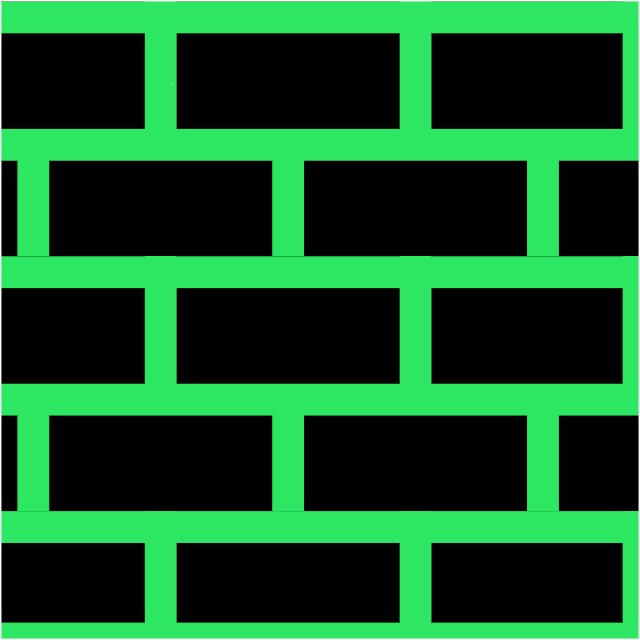
Reproduce this pattern procedurally as a WebGL 2 fragment shader.

```glsl
#version 300 es
precision highp float;
// Flat running-bond brick wall: black bricks with wide green joints.
// The sheet is a grid of 20 units; signed distances to the bed joints,
// head joints and half-width end strips are joined and edge-smoothed.

#define GRID_UNITS 20.0
#define MARGIN 0.0023
#define BRICK_PITCH 8.0
#define COURSE_PITCH 4.0
#define JOINT_WIDTH 1.0
#define FIRST_JOINT 5.0
#define JOINT_COLOR vec3(0.175, 0.905, 0.39)
#define BRICK_COLOR vec3(0.0)
#define PAPER_COLOR vec3(0.97)
#define SPECK_COLOR vec3(0.50, 0.94, 0.62)

uniform vec2 u_resolution;
out vec4 fragColor;

// Distance to the nearest of a row of lines, spaced by pitch
float repeatedLine(float x, float center, float pitch) {
    return abs(fract((x - center) / pitch + 0.5) - 0.5) * pitch;
}

// Share of a pixel lying inside a signed distance
float coverage(float dist, float pixel) {
    return clamp(0.5 - dist / pixel, 0.0, 1.0);
}

// Signed distance to the joints, with p.y counted down from the top
float jointDistance(vec2 p) {
    float halfJoint = 0.5 * JOINT_WIDTH;
    float oddCourse = mod(floor(p.y / COURSE_PITCH), 2.0);
    float headCenter = FIRST_JOINT + oddCourse * 0.5 * BRICK_PITCH;

    float bed = repeatedLine(p.y, halfJoint, COURSE_PITCH) - halfJoint;
    float head = repeatedLine(p.x, headCenter, BRICK_PITCH) - halfJoint;

    // Half-width strips close the bottom edge and the even courses
    float endLine = GRID_UNITS - halfJoint;
    float bottomStrip = endLine - p.y;
    float rightStrip = endLine - p.x + oddCourse * GRID_UNITS;
    return min(min(bed, head), min(bottomStrip, rightStrip));
}

void main() {
    vec2 uv = gl_FragCoord.xy / u_resolution;
    float unitsPerCanvas = GRID_UNITS / (1.0 - 2.0 * MARGIN);
    vec2 p = (vec2(uv.x, 1.0 - uv.y) - MARGIN) * unitsPerCanvas;
    float pixel = unitsPerCanvas / min(u_resolution.x, u_resolution.y);

    // Bricks and joints
    vec3 color = mix(BRICK_COLOR, JOINT_COLOR, coverage(jointDistance(p), pixel));

    // One tiny pale fleck in a head joint
    float fleck = length(p - vec2(5.37, 2.6)) - 0.025;
    color = mix(color, SPECK_COLOR, coverage(fleck, pixel));

    // Thin pale margin around the sheet
    vec2 fromCenter = abs(p - 0.5 * GRID_UNITS) - 0.5 * GRID_UNITS;
    float sheet = max(fromCenter.x, fromCenter.y);
    color = mix(PAPER_COLOR, color, coverage(sheet, pixel));

    fragColor = vec4(color, 1.0);
}
```
